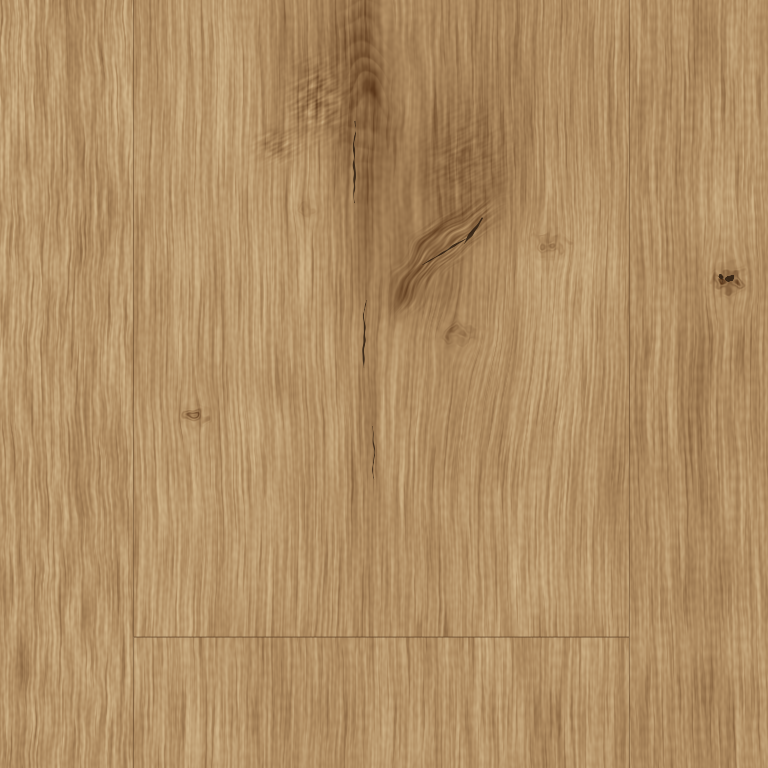
Reproduce this texture procedurally as a WebGL 2 fragment shader.

```glsl
#version 300 es
precision highp float;
uniform vec2 u_resolution;
out vec4 fragColor;

#define SEAM_LEFT 0.1737
#define SEAM_RIGHT 0.8195
#define SEAM_END 0.1705
#define SEAM_WIDTH 0.0005
#define GRAIN_FREQ 150.0
#define GRAIN_DEPTH 0.075
#define PORE_DEPTH 0.06
#define RING_FREQ 38.0

const vec3 DARK = vec3(0.45, 0.31, 0.18);
const vec3 MID = vec3(0.69, 0.55, 0.38);
const vec3 LIGHT = vec3(0.77, 0.65, 0.48);
const vec3 CRACK = vec3(0.17, 0.11, 0.06);

// Small knots: centre, radius, darkness
const vec4 KNOTS[5] = vec4[5](
  vec4(0.254, 0.458, 0.011, 0.2), vec4(0.716, 0.681, 0.016, 0.12), vec4(0.596, 0.566, 0.017, 0.1),
  vec4(0.948, 0.635, 0.016, 0.24), vec4(0.4, 0.727, 0.009, 0.06));

// Broad stains: centre and radii, with the tone each one adds
const vec4 STAINS[11] = vec4[11](
  vec4(0.47, 0.95, 0.045, 0.12), vec4(0.48, 0.78, 0.06, 0.14), vec4(0.63, 0.9, 0.14, 0.2),
  vec4(0.6, 0.77, 0.07, 0.09), vec4(0.484, 0.48, 0.011, 0.12), vec4(0.53, 0.65, 0.07, 0.08),
  vec4(0.26, 0.62, 0.1, 0.3), vec4(0.33, 0.5, 0.1, 0.03), vec4(0.91, 0.5, 0.022, 0.16),
  vec4(0.93, 0.2, 0.025, 0.25), vec4(0.41, 0.92, 0.06, 0.11));
const float STAIN_TONES[11] = float[11](
  -0.1, -0.08, -0.05, -0.055, -0.065, -0.05, 0.022, -0.022, -0.05, -0.035, -0.05);

// Splits: both ends, with half widths
const vec4 SPLITS[5] = vec4[5](
  vec4(0.461, 0.735, 0.462, 0.842), vec4(0.473, 0.52, 0.475, 0.607), vec4(0.487, 0.375, 0.485, 0.445),
  vec4(0.55, 0.655, 0.612, 0.693), vec4(0.606, 0.684, 0.628, 0.716));
const float SPLIT_WIDTHS[5] = float[5](0.001, 0.0011, 0.0004, 0.0009, 0.0017);

vec2 gradientAt(vec2 cell) {
  float angle = 6.2832 * fract(sin(dot(cell, vec2(127.1, 311.7))) * 43758.5);
  return vec2(cos(angle), sin(angle));
}

float noise(vec2 p) {
  vec2 i = floor(p), f = p - i, e = vec2(0.0, 1.0);
  vec2 u = f * f * f * (f * (f * 6.0 - 15.0) + 10.0);
  float low = mix(dot(gradientAt(i), f), dot(gradientAt(i + e.yx), f - e.yx), u.x);
  float high = mix(dot(gradientAt(i + e), f - e), dot(gradientAt(i + 1.0), f - 1.0), u.x);
  return mix(low, high, u.y);
}

float spot(vec2 d, vec2 radius) {
  return exp(-dot(d / radius, d / radius));
}

float line(float d, float width) {
  float px = 1.0 / u_resolution.y;
  return 1.0 - smoothstep(width - 0.5 * px, width + 0.7 * px, d);
}

float grain(vec2 g, float ripple) {
  float wide = 0.055 * noise(g * vec2(15.0, 0.8)) + 0.035 * noise(g * vec2(55.0, 1.6));
  float fine = noise(g * vec2(GRAIN_FREQ, 4.0 * ripple)) + 1.3 * noise(g * vec2(GRAIN_FREQ * 2.0, 10.0 * ripple));
  float pores = smoothstep(0.16, 0.4, noise(g * vec2(GRAIN_FREQ * 1.7, 9.0) + 31.0));
  return wide + GRAIN_DEPTH * fine - PORE_DEPTH * pores + 0.04 * noise(g * vec2(250.0, 110.0));
}

void main() {
  vec2 p = gl_FragCoord.xy / u_resolution;
  bool left = p.x < SEAM_LEFT, right = p.x > SEAM_RIGHT;
  float plank = left ? 1.0 : right ? 2.0 : p.y < SEAM_END ? 3.0 : 0.0;
  float centre = plank == 0.0 ? 1.0 : 0.0;

  // Grain fans out beside the core and bends past knots
  vec2 g = p;
  float side = p.x - 0.49, tone = 0.016;
  float fan = smoothstep(0.33, 0.72, p.y) * exp(-side * side * 25.0);
  g.x -= centre * (side > 0.0 ? 0.42 : 0.1) * fan * side;
  g.x += 0.006 * noise(p * vec2(4.0, 5.0) + plank * 7.0);
  g.x += (left ? 0.003 : 0.0015) * noise(p * vec2(25.0, 26.0));
  if (right) g.x += 0.035 * p.y * (1.0 - 0.6 * p.y);
  for (int i = 0; i < 5; i++) {
    vec4 k = KNOTS[i];
    vec2 d = p - k.xy;
    g.x -= 0.5 * d.x * spot(d, k.z * vec2(1.8, 2.6));
    float r = length(d * vec2(0.85, 1.25)) / k.z + 1.2 * noise(p * 90.0);
    tone -= k.w * exp(-r * r) * (0.8 + 0.4 * sin(r * 9.0));
  }
  g.y += plank * 13.7;
  tone += grain(g, left ? 1.5 : 1.0) * (left ? 1.15 : 1.0);
  tone += 0.04 * noise(p * vec2(6.0, 3.0) + plank * 5.0) + (left ? 0.012 : right ? -0.006 : 0.0);

  // Broad colour, kept inside its own plank
  for (int i = 0; i < 11; i++) {
    float inside = STAINS[i].x > SEAM_RIGHT ? float(right) : centre;
    float ragged = 1.0 + noise(g * vec2(45.0, 7.0) + float(i));
    tone += inside * STAIN_TONES[i] * spot(p - STAINS[i].xy, STAINS[i].zw) * ragged;
  }

  // Nested arches in the core
  vec2 c = p - vec2(0.468 + 0.012 * noise(vec2(p.y * 9.0, 2.5)), 0.9);
  float ring = fract(RING_FREQ * (c.y + 26.0 * c.x * c.x + 0.03 * noise(p * vec2(25.0, 14.0))));
  float arch = smoothstep(0.0, 0.75, ring) * (1.0 - smoothstep(0.8, 1.0, ring));
  tone += centre * spot(c, vec2(0.03, 0.12)) * (0.08 * arch - 0.05);
  tone -= centre * 0.14 * spot(p - vec2(0.484, 0.885), vec2(0.008, 0.024));

  // Feathered figure beside the core
  vec2 slant = vec2(p.x + 0.5 * p.y, p.y - 0.5 * p.x);
  float feather = spot(p - vec2(0.415, 0.87), vec2(0.035, 0.045)) + spot(p - vec2(0.36, 0.81), vec2(0.025, 0.02));
  feather += 0.5 * spot(p - vec2(0.61, 0.79), vec2(0.05, 0.06));
  tone += centre * feather * (0.2 * noise(slant * vec2(50.0, 210.0)) + 0.15 * noise(p * vec2(120.0, 50.0)) - 0.05);

  // Slanted knot with its own grain
  vec2 d = p - vec2(0.573, 0.677);
  vec2 q = vec2(d.x + d.y, d.y - d.x) * 0.7071;
  q.y += 0.012 * noise(p * 24.0) + 1.5 * q.x * q.x;
  float body = centre * (1.0 - smoothstep(0.4, 1.3, length(q / vec2(0.095, 0.033))));
  float fibre = 0.17 * noise(q * vec2(16.0, 170.0)) + 0.2 * noise(q * vec2(40.0, 330.0));
  tone = mix(tone, fibre - 0.12, body * 0.9);
  tone -= centre * 0.12 * (spot(q + vec2(0.065, -0.004), vec2(0.025, 0.011)) + spot(q - vec2(0.025, 0.017), vec2(0.045, 0.007)));

  tone = clamp(tone, -0.36, 0.12);
  vec3 colour = mix(MID, tone < 0.0 ? DARK : LIGHT, tone < 0.0 ? -tone / 0.24 : tone / 0.08);

  // Splits and the open heart of the right knot
  vec2 heart = (p - vec2(0.946, 0.637)) * vec2(0.8, 1.2);
  float split = line(length(heart) + 0.012 * noise(p * 120.0), 0.005);
  vec2 bent = p + 0.004 * noise(p * 50.0);
  for (int i = 0; i < 5; i++) {
    vec2 a = SPLITS[i].xy, ab = SPLITS[i].zw - a;
    float h = clamp(dot(bent - a, ab) / dot(ab, ab), 0.0, 1.0);
    float width = SPLIT_WIDTHS[i] * (4.0 * h * (1.0 - h) + 1.4 * noise(p * 80.0));
    split = max(split, line(length(bent - a - ab * h), width));
  }
  colour = mix(colour, CRACK, 0.85 * split);

  // Seams between planks
  float upright = min(abs(p.x - SEAM_LEFT), abs(p.x - SEAM_RIGHT));
  float level = left || right ? 1.0 : abs(p.y - SEAM_END);
  float seam = max(0.5 * line(upright, SEAM_WIDTH), 0.75 * line(level, SEAM_WIDTH));
  fragColor = vec4(mix(colour, DARK * 0.8, seam), 1.0);
}
```
